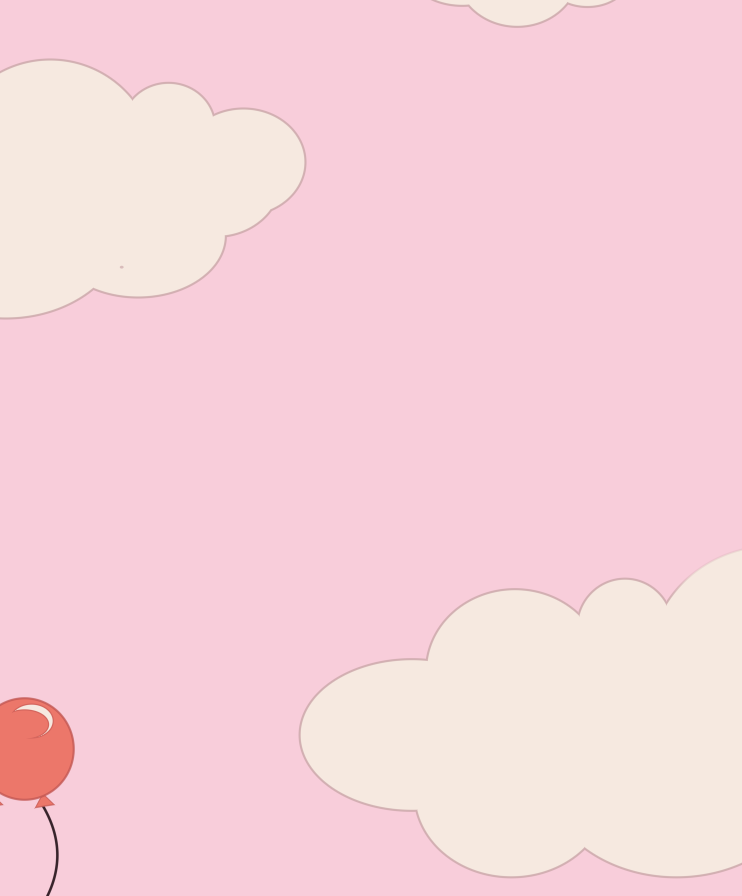
A Shadertoy shader for this background:

```glsl
// Design grid: origin at the top left, y pointing down
const vec2 GRID = vec2(634.0, 768.0);

const vec3 SKY = vec3(0.973, 0.802, 0.854);
const vec3 CREAM = vec3(0.965, 0.914, 0.878);
const vec3 CLOUD_EDGE = vec3(0.80, 0.66, 0.67);
const vec3 CORAL = vec3(0.925, 0.465, 0.415);
const vec3 CORAL_EDGE = vec3(0.76, 0.34, 0.32);
const vec3 STRING_INK = vec3(0.22, 0.14, 0.17);
const float LINE = 0.9;               // half width of the outlines

// Puffs: centre, radii
const vec4 LEFT_CLOUD[7] = vec4[7](
    vec4(43, 141, 90, 90), vec4(144, 109, 40, 38), vec4(208, 139, 53, 46),
    vec4(185, 152, 56, 51), vec4(118, 202, 75, 53), vec4(5, 190, 104, 83),
    vec4(120, 150, 60, 50));
const vec4 RIGHT_CLOUD[7] = vec4[7](
    vec4(352, 630, 96, 65), vec4(440, 575, 76, 70), vec4(534, 538, 41, 42),
    vec4(660, 570, 106, 102), vec4(437, 680, 83, 72), vec4(578, 660, 115, 92),
    vec4(520, 620, 80, 90));
const vec4 TOP_CLOUD[3] = vec4[3](
    vec4(395, -25, 45, 30), vec4(442, -25, 53, 48), vec4(502, -19, 35, 25));

const vec4 BALLOON = vec4(21, 642, 42, 43.5);
const vec4 SHINE_OUTER = vec4(27, 618, 18, 14);
const vec4 SHINE_INNER = vec4(21, 621, 21, 13);
const vec2 KNOT = vec2(37.0, 683.0);
const vec2 STRING_BEND = vec2(49.0, 733.0);
const vec4 SPECK = vec4(104, 229, 1.6, 1.2);

float ellipse(vec2 p, vec4 e) {
    vec2 q = (p - e.xy) / e.zw;
    float k = length(q) + 1e-4;
    return k * (k - 1.0) / (length(q / e.zw) + 1e-6);
}

float segment(vec2 p, vec2 a, vec2 b) {
    vec2 ab = b - a;
    return length(p - a - ab * clamp(dot(p - a, ab) / dot(ab, ab), 0.0, 1.0));
}

float clouds(vec2 p) {
    float d = 1e3;
    for (int i = 0; i < LEFT_CLOUD.length(); i++) d = min(d, ellipse(p, LEFT_CLOUD[i]));
    for (int i = 0; i < RIGHT_CLOUD.length(); i++) d = min(d, ellipse(p, RIGHT_CLOUD[i]));
    for (int i = 0; i < TOP_CLOUD.length(); i++) d = min(d, ellipse(p, TOP_CLOUD[i]));
    return d;
}

// Small flared triangle hanging from its tip
float knot(vec2 p, vec2 tip) {
    vec2 axis = normalize(vec2(0.16, 1.0));
    vec2 q = p - tip;
    float along = dot(q, axis);
    float across = abs(dot(q, vec2(axis.y, -axis.x)));
    return max(across - 2.0 - 0.75 * along, abs(along - 3.5) - 4.5);
}

// Curved string below the knot
float balloonString(vec2 p) {
    float t = (p.y - STRING_BEND.y) / 38.0;
    float x = STRING_BEND.x - 10.0 * t * t;
    float slope = 20.0 * t / 38.0;
    float d = abs(p.x - x) / sqrt(1.0 + slope * slope);
    return max(d - 1.1, KNOT.y + 8.0 - p.y);
}

void mainImage(out vec4 fragColor, in vec2 fragCoord) {
    vec2 p = fragCoord / iResolution.xy * GRID;
    p.y = GRID.y - p.y;
    float aa = 0.7 * GRID.y / iResolution.y;
    #define COVER(d) (1.0 - smoothstep(-aa, aa, d))

    // Clouds, with the outline fading on the upper right puff
    vec3 color = SKY;
    float d = clouds(p);
    color = mix(color, CREAM, COVER(d));
    float faded = smoothstep(568.0, 595.0, p.x) * step(p.y, 600.0);
    color = mix(color, CLOUD_EDGE, COVER(abs(d) - LINE) * (0.85 - 0.6 * faded));
    color = mix(color, CLOUD_EDGE, 0.7 * COVER(ellipse(p, SPECK)));

    // String and knots
    color = mix(color, STRING_INK, COVER(balloonString(p)));
    d = min(knot(p, KNOT), knot(p, KNOT - vec2(44.0, 0.0)));
    color = mix(color, CORAL, COVER(d));
    color = mix(color, CORAL_EDGE, 0.7 * COVER(abs(d) - 0.6));

    // Balloon and its shine
    d = ellipse(p, BALLOON);
    color = mix(color, CORAL, COVER(d));
    color = mix(color, CORAL_EDGE, 0.8 * COVER(abs(d) - LINE));
    d = max(ellipse(p, SHINE_OUTER), -ellipse(p, SHINE_INNER));
    color = mix(color, CORAL_EDGE, 0.6 * COVER(d - 1.0));
    color = mix(color, CREAM, COVER(d));

    fragColor = vec4(color, 1.0);
}
```
